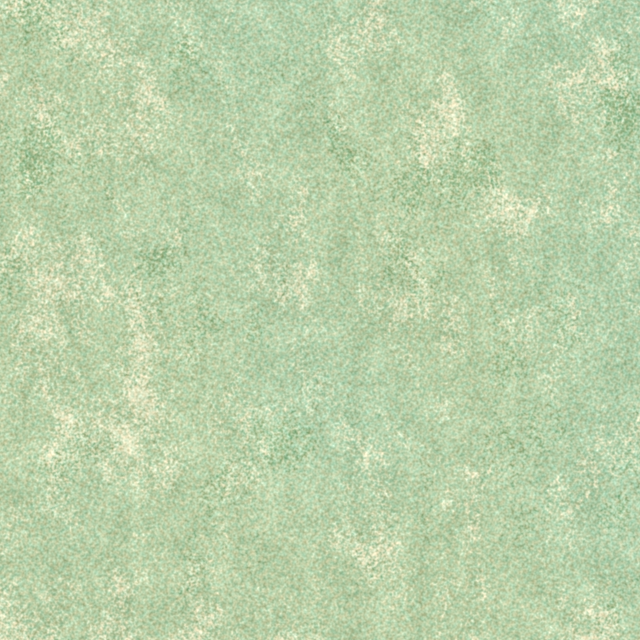
This texture is drawn by a Shadertoy shader. Its source:

```glsl
// Pale green marbled linoleum: fine speckle, cream flecked patches and darker green stains.

const vec3 BASE_GREEN  = vec3(0.730, 0.812, 0.655);
const vec3 COOL_GREEN  = vec3(0.705, 0.815, 0.675);
const vec3 CREAM       = vec3(0.885, 0.895, 0.755);
const vec3 STAIN_GREEN = vec3(0.580, 0.715, 0.530);
const vec3 WARM_SHIFT  = vec3(0.075, -0.025, -0.045);

const float GRAIN_SCALE     = 190.0;          // speckle cells across the canvas
const float GRAIN_CONTRAST  = 0.145;
const float MOTTLE_SCALE    = 16.0;
const float MOTTLE_CONTRAST = 0.11;
const vec2  CREAM_SCALE     = vec2(8.5, 5.5); // taller than wide
const vec2  STAIN_SCALE     = vec2(6.5, 4.5);
const vec2  STREAK_SCALE    = vec2(38.0, 4.0);
const float STREAK_CONTRAST = 0.03;
const float CREAM_LEFT_BIAS = 0.12;
const float VEIN_STRENGTH   = 0.20;

// Integer hash of a lattice point, giving an angle in radians
float latticeAngle(vec2 cell) {
    uvec2 q = uvec2(ivec2(cell) + 4096);
    uint h = q.x * 1597334677u ^ q.y * 3812015801u;
    h = (h ^ (h >> 15)) * 2246822519u;
    h = (h ^ (h >> 13)) * 3266489917u;
    h ^= h >> 16;
    return float(h >> 8) / 16777216.0 * 6.28318;
}

float cornerRamp(vec2 cell, vec2 corner, vec2 local) {
    float angle = latticeAngle(cell + corner);
    return dot(vec2(cos(angle), sin(angle)), local - corner);
}

// Gradient noise, roughly -0.7 to 0.7
float gradientNoise(vec2 p) {
    vec2 cell = floor(p);
    vec2 f = p - cell;
    vec2 w = f * f * f * (f * (f * 6.0 - 15.0) + 10.0);
    float low  = mix(cornerRamp(cell, vec2(0, 0), f), cornerRamp(cell, vec2(1, 0), f), w.x);
    float high = mix(cornerRamp(cell, vec2(0, 1), f), cornerRamp(cell, vec2(1, 1), f), w.x);
    return mix(low, high, w.y);
}

vec2 rotate(vec2 p, float angle) {
    float c = cos(angle), s = sin(angle);
    return vec2(c * p.x - s * p.y, s * p.x + c * p.y);
}

// Layered noise with rough, broken edges
float cloudNoise(vec2 p) {
    float sum = 0.0;
    float amplitude = 0.5;
    for (int i = 0; i < 5; i++) {
        sum += amplitude * gradientNoise(p);
        p = rotate(p, 0.45) * 2.0 + 17.3;
        amplitude *= 0.7;
    }
    return sum;
}

// Irregular speckle: octaves turned against each other to hide the lattice
float speckle(vec2 p) {
    return 0.85 * gradientNoise(rotate(p, 0.6))
         + 0.65 * gradientNoise(rotate(p * 1.37, 1.9) + 57.0)
         + 0.55 * gradientNoise(rotate(p * 0.53, 1.1) + 31.7);
}

void mainImage(out vec4 fragColor, in vec2 fragCoord) {
    vec2 uv = fragCoord / iResolution.xy;

    // Fine speckle in brightness and in hue, rough mottling at middle sizes
    float grain = speckle(uv * GRAIN_SCALE);
    float hueGrain = gradientNoise(rotate(uv * GRAIN_SCALE * 0.7, 0.9) + 73.1);
    float mottle = cloudNoise(uv * MOTTLE_SCALE + 63.8);

    // Broad drift between warmer and cooler green, cooler on the right
    float coolness = smoothstep(-0.4, 0.8, gradientNoise(uv * 3.0 + 5.4) + 0.6 * (uv.x - 0.5));
    vec3 color = mix(BASE_GREEN, COOL_GREEN, coolness);

    // Dark green stains, rare and speckled
    float stain = cloudNoise(uv * STAIN_SCALE + 41.2) - 0.25 * grain;
    color = mix(color, STAIN_GREEN, 0.7 * smoothstep(0.16, 0.60, stain));

    // Cream patches, denser at the left, with thin slanted veins at the right
    float leftSide = 1.0 - smoothstep(0.05, 0.35, uv.x);
    float rightSide = smoothstep(0.55, 0.85, uv.x);
    float cloud = cloudNoise(uv * CREAM_SCALE + 12.6);
    float ridge = gradientNoise(vec2(uv.x * 9.0 - uv.y * 5.0, uv.y * 6.0 + uv.x * 2.0) + 8.9);
    float vein = rightSide * smoothstep(0.07, 0.0, abs(ridge)) * smoothstep(0.0, 0.15, cloud);
    float cream = cloud + 0.22 * grain + 0.25 * mottle
                + CREAM_LEFT_BIAS * leftSide + VEIN_STRENGTH * vein;
    color = mix(color, CREAM, 0.95 * smoothstep(0.06, 0.56, cream));

    // Mottling and faint vertical streaks, then the speckle on top
    color += MOTTLE_CONTRAST * mottle * vec3(1.0, 0.85, 0.9);
    color += STREAK_CONTRAST * gradientNoise(uv * STREAK_SCALE + 3.3);
    color += GRAIN_CONTRAST * grain * vec3(1.0, 0.92, 0.97);
    color += WARM_SHIFT * hueGrain;

    fragColor = vec4(clamp(color, 0.0, 1.0), 1.0);
}
```
